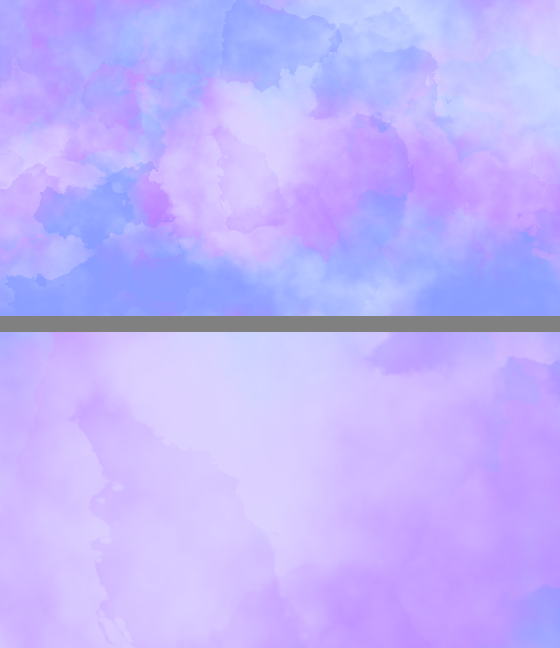
Top, the full canvas; bottom, a detail of the centre.
Reproduce this background procedurally as a WebGL 1 fragment shader.

```glsl
precision highp float;

uniform vec2 u_resolution;

float hash(vec2 p) {
    vec3 q = fract(p.xyx * vec3(0.1031, 0.1030, 0.0973));
    q += dot(q, q.yzx + 33.33);
    return fract((q.x + q.y) * q.z);
}

float noise(vec2 p) {
    vec2 cell = floor(p);
    vec2 f = fract(p);
    f = f * f * (3.0 - 2.0 * f);
    float low = mix(hash(cell), hash(cell + vec2(1.0, 0.0)), f.x);
    float high = mix(hash(cell + vec2(0.0, 1.0)), hash(cell + 1.0), f.x);
    return mix(low, high, f.y);
}

// Each octave is turned to hide the lattice.
vec2 nextOctave(vec2 p) {
    return mat2(1.6, 1.2, -1.2, 1.6) * p + 17.3;
}

float fbm(vec2 p) {
    float sum = 0.0;
    float amplitude = 0.5;
    for (int i = 0; i < 5; i++) {
        sum += amplitude * noise(p);
        p = nextOctave(p);
        amplitude *= 0.5;
    }
    return sum;
}

// Rounded lumps with creases between them.
float billow(vec2 p) {
    float sum = 0.0;
    float amplitude = 0.5;
    for (int i = 0; i < 6; i++) {
        sum += amplitude * abs(2.0 * noise(p) - 1.0);
        p = nextOctave(p);
        amplitude *= 0.58;
    }
    return sum;
}

void main() {
    vec2 p = gl_FragCoord.xy / u_resolution.y;
    float aspect = u_resolution.x / u_resolution.y;
    vec2 warp = vec2(fbm(p * 3.0 + 40.0), fbm(p * 3.0 + 71.0)) - 0.48;
    vec2 ragged = vec2(fbm(p * 16.0 + 11.0), fbm(p * 16.0 + 53.0)) - 0.48;
    vec2 q = p + 0.3 * warp + 0.06 * ragged;

    // Broad drifts: hue runs from blue to violet, tone from deep to pale.
    float bands = cos(8.2 * (q.y - 0.87 + 0.15 * (0.75 - q.x)))
                * cos(1.6 * (q.x - 0.75));
    float hue = 0.52 - 0.4 * bands + 1.3 * (fbm(q * 2.6 + 9.0) - 0.48);
    vec2 fromGlow = q - vec2(0.5 * aspect, 0.57);
    float tone = 0.53 + 0.36 * exp(-16.0 * dot(fromGlow, fromGlow))
               + 1.6 * (fbm(q * 2.6 + 23.0) - 0.48);

    // Overlapping washes with crinkled rims that fade towards their middles.
    float crinkle = 0.2 * billow(p * 4.5 + 3.0) + 0.05 * ragged.x;
    for (int i = 0; i < 60; i++) {
        float k = mod(float(i) * 23.0, 60.0);
        vec2 slot = vec2(mod(k, 10.0), floor(k / 10.0));
        vec2 jitter = vec2(hash(slot + 5.0), hash(slot + 31.0));
        vec2 center = (slot + jitter) / vec2(10.0, 6.0) * vec2(aspect, 1.0);
        float radius = mix(0.15, 0.3, hash(slot + 57.0));
        float d = length(p + 0.25 * warp - center) - radius + crinkle;
        float patches = smoothstep(0.3, 0.75, noise(p * 4.0 + k * 7.0));
        float softness = mix(0.008, 0.14, patches);
        float wash = smoothstep(0.0, softness, -d) * exp(7.0 * min(d, 0.0));
        hue += wash * 0.55 * (hash(slot + 83.0) - 0.5);
        tone -= wash * mix(-0.15, 0.3, hash(slot + 97.0));
    }

    // Fine mottling of the paint.
    tone += 0.28 * (fbm(p * 24.0) - 0.48) + 0.5 * (crinkle - 0.09);

    vec3 pigment = mix(vec3(0.55, 0.62, 1.0), vec3(0.73, 0.52, 1.0),
                       smoothstep(0.15, 0.85, hue));
    vec3 pale = mix(vec3(0.80, 0.85, 1.0), vec3(0.86, 0.82, 1.0),
                    smoothstep(0.1, 0.9, hue));
    gl_FragColor = vec4(mix(pigment, pale, smoothstep(-0.1, 1.1, tone)), 1.0);
}
```
